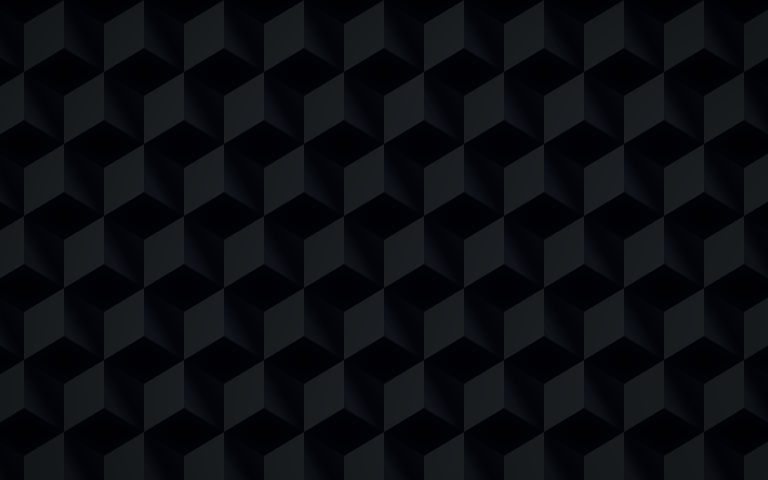
Write a Shadertoy shader that draws this pattern.

```glsl
// Dark wall of stacked cubes: a staggered hexagon lattice, each cell split into
// a slate left face, a right face fading from slate to navy, and a black rhombus.
// Each face is shaded in its own skewed coordinates; supersampling smooths edges.

#define CUBES_PER_HEIGHT 6.0
#define SLOPE 0.6
#define FIRST_CENTER vec2(0.8, 0.6)
#define SLATE vec3(0.104, 0.119, 0.132)
#define DUSK vec3(0.062, 0.078, 0.098)
#define NAVY vec3(0.008, 0.014, 0.036)
#define BLACK vec3(0.003, 0.004, 0.018)
#define CUBE_VARIATION 0.06
#define VIGNETTE 0.22
#define SAMPLES 4

float hash(vec2 p) {
    p = fract(p * vec2(0.1031, 0.1137));
    p += dot(p, p.yx + 33.33);
    return fract((p.x + p.y) * p.x * 17.0);
}

float noise(vec2 p) {
    vec2 i = floor(p), f = fract(p);
    f = f * f * (3.0 - 2.0 * f);
    float low = mix(hash(i), hash(i + vec2(1, 0)), f.x);
    float high = mix(hash(i + vec2(0, 1)), hash(i + vec2(1, 1)), f.x);
    return mix(low, high, f.y);
}

float hexDistance(vec2 p) {
    return abs(p.y) + SLOPE * abs(p.x);
}

// Center of the cube containing p; the lattice is two interleaved grids
vec2 cubeCenter(vec2 p) {
    vec2 period = vec2(1.0, 3.0 * SLOPE);
    vec2 a = round(p / period) * period;
    vec2 b = (floor(p / period) + 0.5) * period;
    return hexDistance(p - a) < hexDistance(p - b) ? a : b;
}

// Left face: almost flat, a little dimmer at its outer upper corner
vec3 leftFace(vec2 p) {
    float across = 1.0 + 2.0 * p.x;
    float down = (p.y + SLOPE - SLOPE * abs(p.x)) / SLOPE;
    return SLATE * (0.90 + 0.07 * across + 0.04 * down);
}

// Right face: shade fans out between its two acute corners
vec3 rightFace(vec2 p, vec2 seed) {
    float across = 2.0 * p.x;
    float down = (p.y + SLOPE - SLOPE * p.x) / SLOPE;
    float side = down - across;
    float streak = noise(vec2(side * 9.0, across * 1.5) + seed * 7.0);
    float glow = smoothstep(-0.12, 0.85, side) * (0.88 + 0.24 * streak);
    float rim = 0.22 * smoothstep(0.1, 0.9, -side);
    return mix(NAVY, DUSK, glow + rim);
}

// Lower rhombus: black core with a trace of navy toward the rim
vec3 lowerFace(vec2 p) {
    vec2 q = p - vec2(0.0, 0.5 * SLOPE);
    float rim = 2.0 * abs(q.x) + 2.0 * abs(q.y) / SLOPE;
    return mix(BLACK, NAVY, 0.6 * smoothstep(0.3, 1.0, rim));
}

vec3 cubeWall(vec2 p) {
    vec2 center = cubeCenter(p);
    vec2 h = p - center;
    vec2 id = round(center * vec2(2.0, 1.0 / (1.5 * SLOPE))) + 20.0;
    vec3 color = leftFace(h);
    if (h.y > SLOPE * abs(h.x)) color = lowerFace(h);
    else if (h.x > 0.0) color = rightFace(h, id);
    return color * (1.0 + CUBE_VARIATION * (hash(id) - 0.5));
}

void mainImage(out vec4 fragColor, in vec2 fragCoord) {
    vec3 color = vec3(0.0);
    for (int j = 0; j < SAMPLES; j++)
    for (int i = 0; i < SAMPLES; i++) {
        vec2 offset = (vec2(i, j) + 0.5) / float(SAMPLES) - 0.5;
        vec2 p = (fragCoord + offset) / iResolution.y;
        p.y = 1.0 - p.y;
        color += cubeWall(p * CUBES_PER_HEIGHT - FIRST_CENTER);
    }
    color /= float(SAMPLES * SAMPLES);

    // Broad light falloff toward the borders
    vec2 c = 2.0 * fragCoord / iResolution.xy - 1.0;
    color *= 1.0 - VIGNETTE * smoothstep(0.3, 2.0, dot(c, c));
    fragColor = vec4(color, 1.0);
}
```
